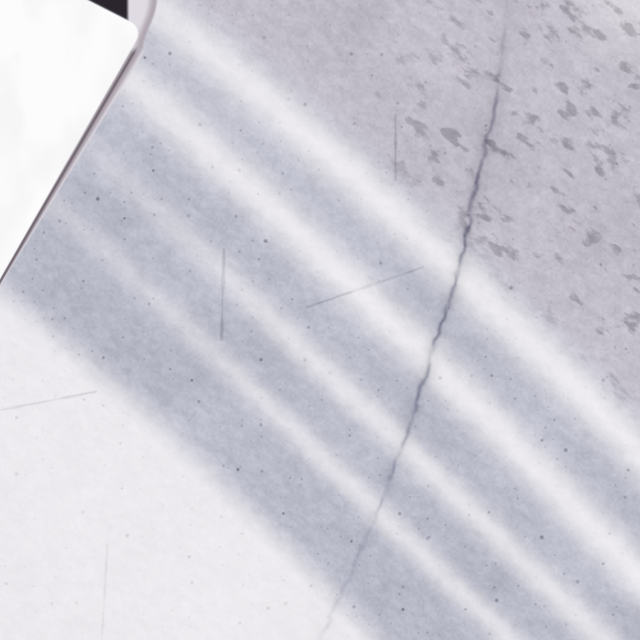
This texture is drawn by a Shadertoy shader. Its source:

```glsl
const vec3 SHADE_COOL = vec3(0.725, 0.73, 0.785);
const vec3 SHADE_WARM = vec3(0.755, 0.738, 0.782);
const vec3 SUNLIT = vec3(0.925, 0.918, 0.932);
const vec3 PAPER = vec3(0.992, 0.99, 0.992);
const vec3 RIM = vec3(0.69, 0.655, 0.69);
const vec3 GAP = vec3(0.17, 0.15, 0.18);
const vec3 CRACK_TINT = vec3(0.15, 0.145, 0.125);

// Light streaks: height = x + y * X + z * X^2, measured down from the top
const int STREAKS = 4;
const vec3 STREAK_PATH[STREAKS] = vec3[](
    vec3(-0.173, 0.727, 0.154), vec3(-0.048, 0.83, 0.12),
    vec3(0.103, 0.923, 0.03), vec3(0.24, 0.93, 0.03));
// Half height, strength at the left, strength at the right
const vec3 STREAK_LOOK[STREAKS] = vec3[](
    vec3(0.050, 0.80, 1.0), vec3(0.047, 0.85, 1.0),
    vec3(0.033, 0.25, 0.85), vec3(0.029, 0.35, 0.80));
const vec3 SUN_EDGE = vec3(0.449, 0.797, 0.22);
const float SUN_SOFTNESS = 0.045;
const vec3 CRACK_PATH = vec3(0.792, -0.105, -0.1895);

float hash(vec2 p) {
    vec3 q = fract(p.xyx * 0.1031);
    q += dot(q, q.yzx + 33.33);
    return fract((q.x + q.y) * q.z);
}

float noise(vec2 p) {
    vec2 i = floor(p), f = fract(p);
    f = f * f * (3.0 - 2.0 * f);
    return mix(mix(hash(i), hash(i + vec2(1, 0)), f.x),
               mix(hash(i + vec2(0, 1)), hash(i + 1.0), f.x), f.y);
}

float fbm(vec2 p) {
    float sum = 0.0, amp = 0.5;
    for (int i = 0; i < 4; i++) {
        sum += amp * noise(p);
        p = mat2(1.6, 1.2, -1.2, 1.6) * p + 7.3;
        amp *= 0.5;
    }
    return sum / 0.9375;
}

float curve(vec3 k, float t) { return k.x + t * (k.y + t * k.z); }

float scratch(vec2 p, vec2 a, vec2 b) {
    vec2 d = b - a;
    float h = clamp(dot(p - a, d) / dot(d, d), 0.0, 1.0);
    float wobble = 0.003 * (noise(p * 45.0) - 0.5);
    float dist = length(p - a - d * h) + wobble;
    return exp(-dist * dist / 4e-6) * (0.3 + 0.7 * noise(p * 70.0));
}

float pits(vec2 p, float cells, float density, float radius, float px) {
    vec2 id = floor(p * cells);
    vec2 centre = (id + 0.25 + 0.5 * vec2(hash(id + 3.1), hash(id + 8.7))) / cells;
    float size = radius * mix(0.5, 1.0, hash(id + 17.0));
    float dotMask = 1.0 - smoothstep(size - px, size + px, length(p - centre));
    return dotMask * step(hash(id + 41.0), density) * mix(0.35, 1.0, hash(id + 29.0));
}

float sunlight(vec2 p) {
    float shade = 1.0;
    for (int i = 0; i < STREAKS; i++) {
        vec3 look = STREAK_LOOK[i];
        float d = (p.y - curve(STREAK_PATH[i], p.x)) / look.x;
        shade *= 1.0 - mix(look.y, look.z, smoothstep(0.08, 0.55, p.x)) * exp(-d * d);
    }
    float edge = p.y - curve(SUN_EDGE, p.x);
    shade *= 1.0 - smoothstep(-SUN_SOFTNESS, SUN_SOFTNESS, edge);
    shade *= 1.0 - 0.5 * smoothstep(0.16, 0.0, length(p - vec2(1.0, 0.0)));
    return 1.0 - shade;
}

vec3 wall(vec2 p, float px) {
    float light = sunlight(p + 0.006 * (vec2(noise(p * 60.0), noise(p * 60.0 + 9.0)) - 0.5));
    float upper = smoothstep(0.0, 0.12, curve(STREAK_PATH[0], p.x) - p.y);
    vec3 col = mix(mix(SHADE_COOL, SHADE_WARM, upper), SUNLIT, light);

    // Plaster mottling and grain
    float rough = mix(1.0, 0.35, light);
    vec2 slant = mat2(0.8, -0.6, 0.6, 0.8) * p;
    col += 0.07 * rough * (fbm(p * 9.0) - 0.5);
    col += 0.08 * rough * (fbm(slant * vec2(65.0, 110.0)) - 0.5);
    col += 0.035 * rough * (noise(p * 260.0) - 0.5);
    float scuffs = smoothstep(0.59, 0.78, fbm(slant * vec2(32.0, 60.0) + 20.0));
    col -= 0.13 * scuffs * upper * smoothstep(0.45, 0.85, p.x + 0.4 * p.y);

    // Pits
    float pitting = pits(p, 28.0, 0.16, 0.0030, px) + 0.6 * pits(p + 0.37, 65.0, 0.15, 0.0019, px);
    col -= 0.24 * rough * pitting * mix(1.0, 0.5, upper);

    // Long crack and hairline scratches
    float wander = 0.014 * (fbm(vec2(p.y * 22.0, 2.0)) - 0.5) + 0.006 * (noise(p * 75.0) - 0.5);
    float d = p.x - curve(CRACK_PATH, p.y) - wander;
    float vigour = smoothstep(0.0, 0.25, p.y) * (1.0 - smoothstep(0.5, 0.95, p.y));
    float broken = smoothstep(0.2, 0.7, noise(p * vec2(30.0, 38.0)));
    col -= CRACK_TINT * (0.35 + vigour) * (0.35 + 0.65 * broken) * exp(-d * d / 1.3e-5);
    col -= 0.04 * (0.3 + vigour) * exp(-d * d / 2e-4);
    float lines = scratch(p, vec2(0.48, 0.48), vec2(0.66, 0.418))
        + scratch(p, vec2(0.35, 0.39), vec2(0.346, 0.53))
        + scratch(p, vec2(0.0, 0.641), vec2(0.15, 0.612))
        + 0.5 * scratch(p, vec2(0.168, 0.85), vec2(0.159, 1.0))
        + scratch(p, vec2(0.618, 0.18), vec2(0.618, 0.28));
    return col - 0.12 * lines;
}

void mainImage(out vec4 fragColor, in vec2 fragCoord) {
    vec2 p = fragCoord / iResolution.xy;
    p.y = 1.0 - p.y;
    float px = 1.0 / iResolution.y;
    vec3 col = wall(p, px);

    // Upright strip and dark gap behind the panel
    float side = dot(p - vec2(0.212, 0.065), vec2(0.869, 0.497));
    float top = dot(p - vec2(0.137, 0.0), vec2(0.454, -0.891));
    float right = mix(0.245, 0.222, smoothstep(0.0, 0.082, p.y));
    float post = (1.0 - smoothstep(-0.003, 0.003, p.x - right)) * (1.0 - smoothstep(0.072, 0.084, p.y));
    vec3 postCol = mix(vec3(0.88, 0.86, 0.89), RIM, smoothstep(0.018, 0.003, right - p.x));
    col = mix(col, postCol, post * smoothstep(0.197, 0.205, p.x));
    col = mix(col, GAP, (1.0 - smoothstep(0.196, 0.203, p.x)) * smoothstep(-0.004, 0.004, top));

    // Tapered rim with a dark seam and a pale lip
    float along = clamp((p.y - 0.07) / 0.37, 0.0, 1.0);
    float width = mix(0.020, 0.006, along);
    float rim = smoothstep(-px, px, side) * (1.0 - smoothstep(width - 0.002, width + 0.002, side));
    rim *= smoothstep(0.07, 0.085, p.y);
    vec3 rimCol = mix(RIM, vec3(0.86, 0.84, 0.87), smoothstep(0.55, 1.0, side / width));
    rimCol -= 0.25 * exp(-pow((side - 0.3 * width) / 0.0025, 2.0));
    col = mix(col, rimCol, rim);

    // White panel with a rounded corner
    const float ROUND = 0.022;
    vec2 q = vec2(side, top) + ROUND;
    float panel = length(max(q, 0.0)) + min(max(q.x, q.y), 0.0) - ROUND;
    vec3 paper = PAPER - 0.025 * smoothstep(0.5, 0.8, fbm(p * vec2(14.0, 8.0)));
    col = mix(col, paper, 1.0 - smoothstep(-0.002, 0.002, panel));

    fragColor = vec4(clamp(col, 0.0, 1.0), 1.0);
}
```
